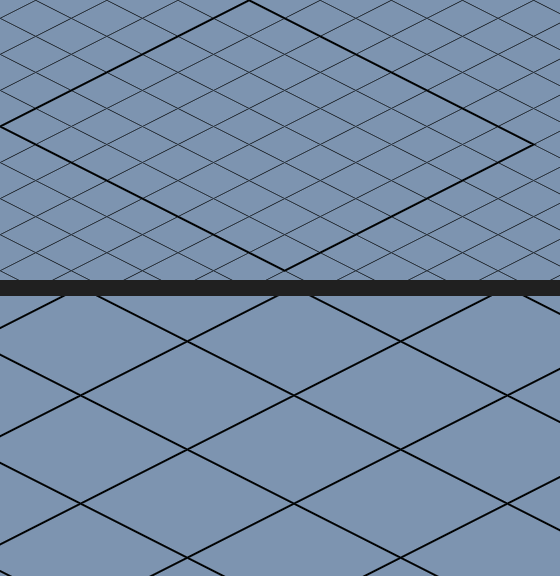
Top: the whole. Bottom: its middle third, enlarged.
Give the GLSL for this pattern, as a Shadertoy shader.

```glsl
// Share of a pixel covered by a stroke, also right for strokes thinner than a pixel
float strokeCoverage(float dist, float halfWidth, float pixel) {
    vec2 edges = vec2(dist + halfWidth, dist - halfWidth) / pixel + 0.5;
    edges = clamp(edges, 0.0, 1.0);
    return edges.x - edges.y;
}

void mainImage(out vec4 fragColor, in vec2 fragCoord) {
    float pixel = 1.0 / iResolution.y;
    vec2 pos = fragCoord * pixel;

    // Diamond cells measured from the upper left corner
    vec2 cellSize = vec2(0.25404, 0.12878);
    vec2 cell = (vec2(pos.x, 1.0 - pos.y) - vec2(0.0005, 0.001)) / cellSize;

    // Skewed axes: each family of parallel lines is constant along one axis
    vec2 skew = vec2(cell.x + cell.y, cell.x - cell.y);
    float toDistance = 1.0 / length(1.0 / cellSize);

    // Thin lines halfway between whole skewed coordinates
    vec2 gridDist = abs(fract(skew) - 0.5) * toDistance;
    float grid = max(strokeCoverage(gridDist.x, 0.00117, pixel),
                     strokeCoverage(gridDist.y, 0.00117, pixel));

    // Heavy outline around a block of 8 by 7 cells
    vec2 blockEdge = abs(skew - vec2(7.5, 0.0)) - vec2(4.0, 3.5);
    float frameDist = abs(max(blockEdge.x, blockEdge.y)) * toDistance;
    float frame = strokeCoverage(frameDist, 0.0036, pixel);

    vec3 slateBlue = vec3(0.49, 0.58, 0.69);
    vec3 ink = vec3(0.005, 0.01, 0.012);
    fragColor = vec4(mix(slateBlue, ink, max(grid, frame)), 1.0);
}
```
